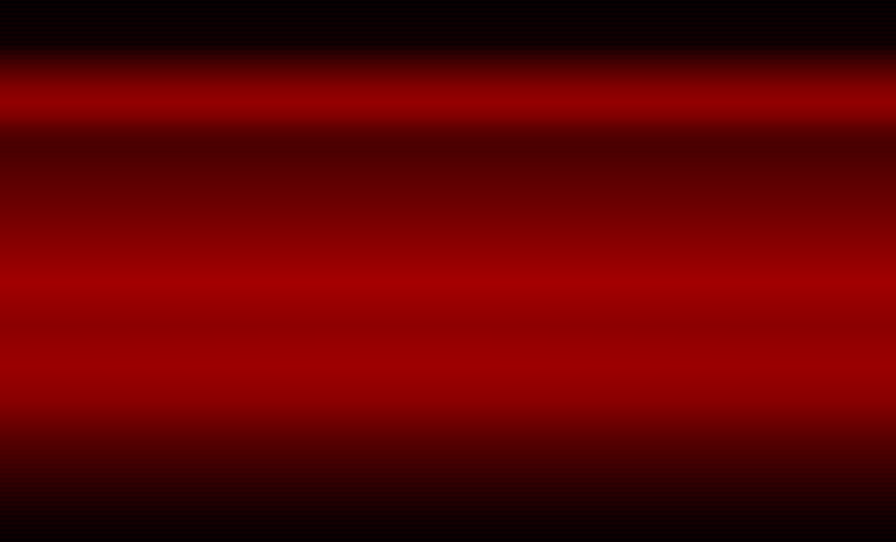
Reproduce this background procedurally as a WebGL 2 fragment shader.

```glsl
#version 300 es
precision highp float;

uniform vec2 u_resolution;
out vec4 outColor;

const int STOP_COUNT = 23;
const float LINE_COUNT = 116.0;
const float LINE_STRENGTH = 0.018;
const float SHEEN_STRENGTH = 0.012;
const float BLUE_TINT = 0.008;

// Vertical light profile: depth below the top edge, red intensity
const vec2 STOPS[STOP_COUNT] = vec2[STOP_COUNT](
    vec2(0.000, 0.02), vec2(0.082, 0.06), vec2(0.103, 0.19),
    vec2(0.129, 0.34), vec2(0.161, 0.51), vec2(0.189, 0.58),
    vec2(0.215, 0.50), vec2(0.236, 0.37), vec2(0.258, 0.30),
    vec2(0.279, 0.29), vec2(0.322, 0.35), vec2(0.376, 0.42),
    vec2(0.440, 0.52), vec2(0.521, 0.64), vec2(0.562, 0.59),
    vec2(0.601, 0.55), vec2(0.639, 0.59), vec2(0.676, 0.61),
    vec2(0.740, 0.54), vec2(0.811, 0.34), vec2(0.891, 0.18),
    vec2(0.955, 0.07), vec2(1.000, 0.03)
);

float bandIntensity(float depth) {
    float intensity = STOPS[0].y;
    for (int i = 1; i < STOP_COUNT; i++) {
        vec2 a = STOPS[i - 1];
        vec2 b = STOPS[i];
        intensity += (b.y - a.y) * clamp((depth - a.x) / (b.x - a.x), 0.0, 1.0);
    }
    return intensity;
}

void main() {
    vec2 uv = gl_FragCoord.xy / u_resolution;
    float depth = 1.0 - uv.y;
    float red = bandIntensity(depth);

    // Faint sheen across the bright bands
    red += SHEEN_STRENGTH * red * cos(6.28318 * (uv.x - 0.45));

    // Fine horizontal lines, visible only in the dark bands
    float darkness = 1.0 - smoothstep(0.15, 0.40, red);
    red += LINE_STRENGTH * darkness * cos(6.28318 * depth * LINE_COUNT);

    outColor = vec4(max(red, 0.0), 0.0, BLUE_TINT * (1.0 - red), 1.0);
}
```
